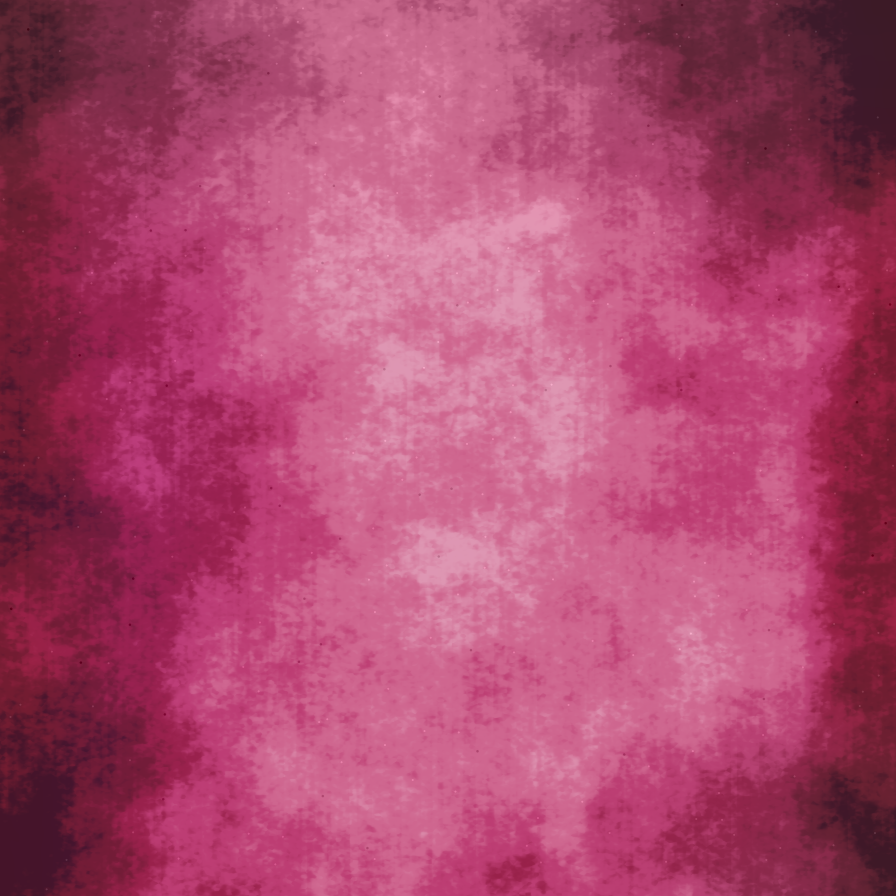
Reproduce this background procedurally as a Shadertoy shader.

```glsl
vec3 hash3(vec2 cell) {
    vec3 q = vec3(dot(cell, vec2(127.1, 311.7)),
                  dot(cell, vec2(269.5, 183.3)),
                  dot(cell, vec2(419.2, 371.9)));
    return fract(sin(q) * 43758.5);
}

// Smooth cellular noise: random cell values blended by distance
float cellNoise(vec2 p) {
    vec2 base = floor(p);
    float total = 0.0, weights = 0.0;
    for (int y = -1; y <= 1; y++) {
        for (int x = -1; x <= 1; x++) {
            vec2 cell = base + vec2(x, y);
            vec3 rnd = hash3(cell);
            vec2 d = cell + rnd.xy - p;
            float w = exp(-6.0 * dot(d, d));
            total += w * rnd.z;
            weights += w;
        }
    }
    return total / weights;
}

mat2 rotation(float a) {
    return mat2(cos(a), sin(a), -sin(a), cos(a));
}

// Layered noise centred on zero
float clouds(vec2 p, int octaves, float gain) {
    float sum = 0.0, amp = 0.5;
    for (int i = 0; i < octaves; i++) {
        sum += amp * (cellNoise(p) - 0.5);
        p = rotation(0.6) * p * 2.03 + 7.3;
        amp *= gain;
    }
    return sum;
}

float blob(vec2 p, vec2 centre, vec2 radius) {
    vec2 d = (p - centre) / radius;
    return exp(-dot(d, d));
}

// Sparse dust: a small soft dot in a few cells
float flecks(vec2 p, float density) {
    vec3 rnd = hash3(floor(p));
    float d = length(fract(p) - 0.2 - 0.6 * rnd.xy);
    return step(1.0 - density, rnd.z) * smoothstep(0.11, 0.03, d);
}

float lightPools(vec2 p) {
    return 0.27 * blob(p, vec2(0.52, 0.66), vec2(0.20, 0.27))
         + 0.13 * blob(p, vec2(0.38, 0.94), vec2(0.14, 0.15))
         + 0.11 * blob(p, vec2(0.29, 0.75), vec2(0.12, 0.12))
         + 0.16 * blob(p, vec2(0.31, 0.15), vec2(0.10, 0.11))
         + 0.13 * blob(p, vec2(0.77, 0.28), vec2(0.17, 0.13))
         + 0.12 * blob(p, vec2(0.52, 0.27), vec2(0.13, 0.18))
         + 0.12 * blob(p, vec2(0.63, 0.08), vec2(0.07, 0.07))
         + 0.24 * blob(p, vec2(0.98, 0.73), vec2(0.08, 0.10));
}

float darkStains(vec2 p) {
    return 0.50 * blob(p, vec2(0.95, 0.95), vec2(0.30, 0.19))
         + 0.12 * blob(p, vec2(0.14, 0.93), vec2(0.16, 0.16))
         + 0.32 * blob(p, vec2(0.02, 0.07), vec2(0.21, 0.16))
         + 0.14 * blob(p, vec2(0.05, 0.44), vec2(0.06, 0.05))
         + 0.09 * blob(p, vec2(0.21, 0.34), vec2(0.12, 0.14))
         + 0.20 * blob(p, vec2(0.57, 0.04), vec2(0.06, 0.07))
         + 0.26 * blob(p, vec2(0.97, 0.05), vec2(0.22, 0.13))
         + 0.15 * blob(p, vec2(0.81, 0.71), vec2(0.08, 0.06))
         + 0.08 * blob(p, vec2(0.79, 0.50), vec2(0.08, 0.10));
}

vec3 pinkRamp(float t) {
    vec3 c = mix(vec3(0.27, 0.08, 0.18), vec3(0.45, 0.11, 0.21), smoothstep(0.0, 0.2, t));
    c = mix(c, vec3(0.60, 0.13, 0.29), smoothstep(0.2, 0.4, t));
    c = mix(c, vec3(0.74, 0.24, 0.45), smoothstep(0.4, 0.6, t));
    c = mix(c, vec3(0.81, 0.40, 0.56), smoothstep(0.6, 0.8, t));
    return mix(c, vec3(0.87, 0.59, 0.70), smoothstep(0.8, 1.05, t));
}

void mainImage(out vec4 fragColor, in vec2 fragCoord) {
    vec2 uv = fragCoord / iResolution.xy;

    // Ragged edges for the washes
    vec2 warp = vec2(clouds(uv * 7.0, 4, 0.55), clouds(uv * 7.0 + 31.0, 4, 0.55));
    vec2 p = uv + 0.11 * warp;

    // Broad light and shade
    float tone = mix(0.20, 0.68, smoothstep(-0.08, 0.36, p.x));
    tone -= 0.38 * smoothstep(0.88, 0.99, p.x);
    tone += lightPools(p) - darkStains(p);
    tone += 0.42 * clouds(uv * 9.0 + 13.0, 5, 0.65);

    // Paper grain, vertical weave and brushed scratches
    float grain = clouds(uv * vec2(105.0, 150.0), 2, 0.8);
    float weave = cellNoise(uv * vec2(190.0, 7.0)) - 0.5;
    float brush = cellNoise(rotation(0.55) * uv * vec2(150.0, 9.0)) - 0.5;
    float brushed = blob(uv, vec2(0.10, 0.25), vec2(0.10, 0.10))
                  + blob(uv, vec2(0.93, 0.58), vec2(0.06, 0.09));
    tone += 0.20 * grain + 0.05 * weave + 0.07 * brush * brushed;

    // Dusty mauve above and in the lower right, crimson at the sides
    vec3 color = pinkRamp(tone);
    float luma = dot(color, vec3(0.30, 0.59, 0.11));
    float dusty = 0.55 * smoothstep(0.62, 1.0, p.y)
                + 0.45 * blob(p, vec2(1.0, 0.0), vec2(0.20, 0.18));
    color = mix(color, luma * vec3(1.42, 0.80, 1.02), dusty);
    float sides = smoothstep(0.14, 0.0, p.x) + smoothstep(0.90, 1.0, p.x);
    color.b *= 1.0 - 0.10 * sides;
    color.b += 0.04 * blob(p, vec2(0.15, 0.45), vec2(0.11, 0.28));

    // Pale and dark dust
    color += 0.10 * flecks(uv * 64.0, 0.05);
    color -= 0.12 * flecks(uv * 52.0 + 9.0, 0.02);

    fragColor = vec4(clamp(color, 0.0, 1.0), 1.0);
}
```
